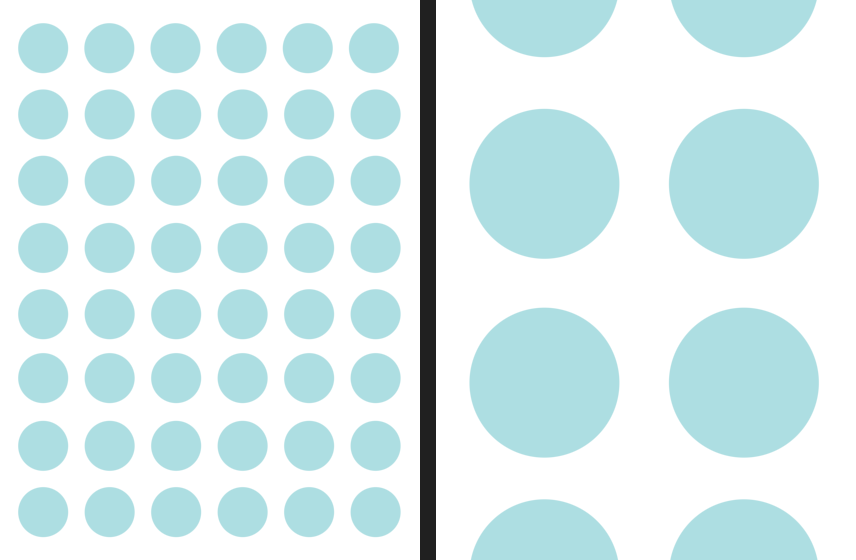
Left, the full canvas; right, a detail of the centre.
This pattern is drawn by a WebGL 1 fragment shader. Its source:

```glsl
precision highp float;
// Six by eight grid of flat aqua dots on white, placed slightly unevenly by hand.

uniform vec2 u_resolution;

// Lengths are fractions of the canvas width.
#define GRID vec2(6.0, 8.0)
#define FIRST_DOT vec2(0.1028, 0.1140)
#define PITCH vec2(0.1583, 0.1578)
#define RADIUS 0.0595
#define ROW_LIFT 0.0035
#define ROW_SAG 0.0033
#define TOP_SQUEEZE 0.0008
#define DOT_COLOR vec3(0.68, 0.87, 0.885)
#define PAPER_COLOR vec3(1.0)

// Peak of height one at the center, falling to zero at the given reach.
float bump(float x, float center, float reach) {
    return max(0.0, 1.0 - abs(x - center) / reach);
}

// Small placement errors: one raised row, two sagging rows, a narrower top row.
vec2 placementError(vec2 cell) {
    float dy = ROW_LIFT * bump(cell.y, 2.0, 1.0)
             - ROW_SAG * bump(cell.y, 3.5, 1.5);
    float dx = -TOP_SQUEEZE * cell.x * bump(cell.y, GRID.y - 1.0, 1.0);
    return vec2(dx, dy);
}

float circleDistance(vec2 p, vec2 center, float radius) {
    return length(p - center) - radius;
}

void main() {
    vec2 p = gl_FragCoord.xy / u_resolution.x;
    float pixel = 1.0 / u_resolution.x;

    // Nearest dot of the grid; clamping keeps the margins empty.
    vec2 cell = floor((p - FIRST_DOT) / PITCH + 0.5);
    cell = clamp(cell, vec2(0.0), GRID - 1.0);
    vec2 center = FIRST_DOT + cell * PITCH + placementError(cell);

    // Smooth edge about one pixel wide.
    float d = circleDistance(p, center, RADIUS);
    float coverage = 1.0 - smoothstep(-0.8 * pixel, 0.8 * pixel, d);

    gl_FragColor = vec4(mix(PAPER_COLOR, DOT_COLOR, coverage), 1.0);
}
```
